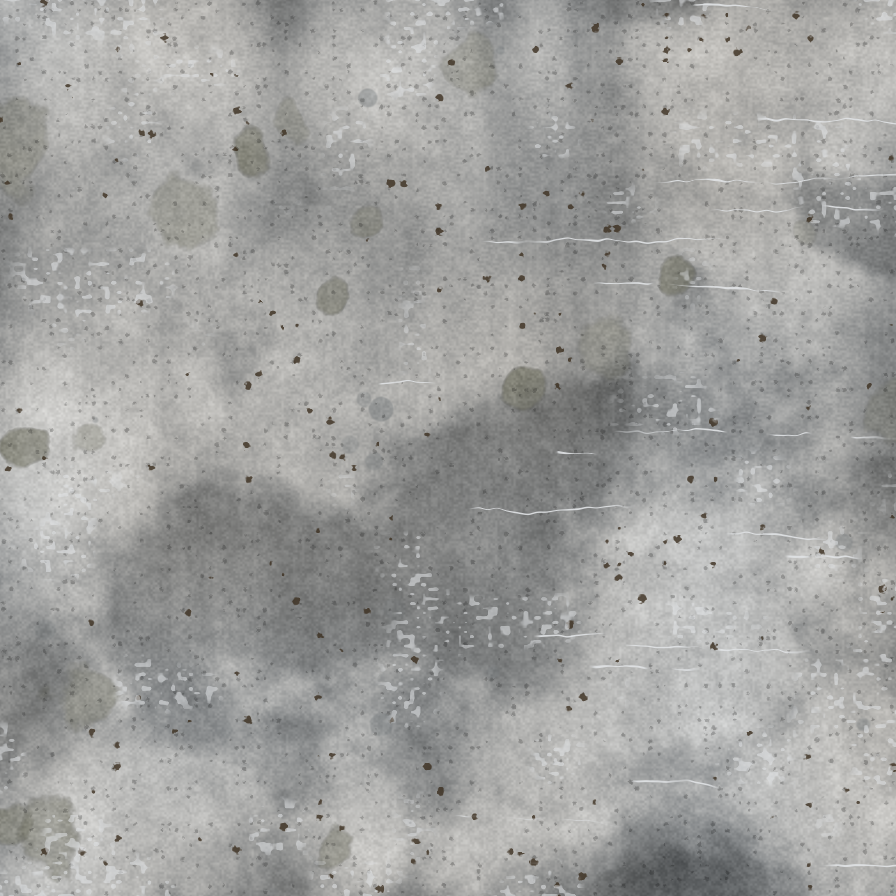
Write a WebGL 1 fragment shader that draws this texture.

```glsl
precision highp float;
// Weathered grey metal sheet: cloudy mottling, vertical drips and soft shadows
// set the tone; olive stains, round spots, rust specks and pale scratches are
// scattered over it by hashed loops and grids.
uniform vec2 u_resolution;

#define BASE_TONE 0.722
#define CLOUD_DEPTH 0.30
#define DRIP_DEPTH 0.15
#define SHADOW_DEPTH 0.19
#define GRAIN_DEPTH 0.15
#define STAIN_COUNT 18
#define SPOT_COUNT 20
#define SCRATCH_COUNT 18
#define OLIVE vec3(0.45, 0.45, 0.39)
#define SLATE vec3(0.46, 0.48, 0.49)
#define RUST vec3(0.23, 0.18, 0.12)
#define CHALK vec3(0.88, 0.89, 0.90)

float hash(vec2 p) {
  return fract(sin(dot(p, vec2(127.1, 311.7))) * 43758.5453);
}

vec2 hash2(vec2 p) {
  return vec2(hash(p), hash(p + 37.7));
}

float noise(vec2 p) {
  vec2 i = floor(p), f = fract(p);
  f = f * f * (3.0 - 2.0 * f);
  return mix(mix(hash(i), hash(i + vec2(1, 0)), f.x),
             mix(hash(i + vec2(0, 1)), hash(i + vec2(1, 1)), f.x), f.y);
}

float fbm(vec2 p) {
  float sum = 0.0, amp = 0.5;
  for (int i = 0; i < 5; i++) {
    sum += amp * noise(p);
    p = mat2(1.6, 1.2, -1.2, 1.6) * p + 5.3;
    amp *= 0.5;
  }
  return sum / 0.97;
}

// Ragged dots, at most one in each grid cell
float specks(vec2 uv, float cells, float chance, float px) {
  vec2 p = uv * cells, id = floor(p);
  vec2 offset = fract(p) - 0.35 - 0.3 * hash2(id + 3.1);
  float radius = mix(0.1, 0.32, hash(id + 8.6));
  float d = length(offset) + 0.3 * (noise(p * 5.0) - 0.5);
  float soft = px * cells;
  return step(hash(id + 1.7), chance) * (1.0 - smoothstep(radius - soft, radius + soft, d));
}

// Blotch with a wandering outline: x is the fill, y the drying rim
vec2 stain(vec2 uv, float id, float warp) {
  vec2 center = hash2(vec2(id, 4.3));
  float radius = mix(0.014, 0.046, pow(hash(vec2(id, 9.1)), 1.5));
  vec2 q = (uv - center) * vec2(1.0, mix(0.55, 1.1, hash(vec2(id, 2.2))));
  float d = length(q) / radius + 1.5 * (warp - 0.5);
  float fill = 1.0 - smoothstep(0.75, 1.05, d);
  float rim = smoothstep(0.7, 0.92, d) * (1.0 - smoothstep(0.92, 1.05, d));
  return vec2(fill, rim) * mix(0.35, 0.85, hash(vec2(id, 6.4)));
}

// Thin, broken, nearly level line, mostly on the right half
float scratch(vec2 uv, float id, float px) {
  vec2 start = vec2(mix(0.38, 0.88, hash(vec2(id, 1.3))), hash(vec2(id, 7.9)));
  float span = mix(0.04, 0.36, pow(hash(vec2(id, 5.5)), 1.4));
  float t = (uv.x - start.x) / span;
  float sag = (hash(vec2(id, 3.8)) - 0.6) * 0.12 * span;
  float wobble = 0.008 * (noise(vec2(uv.x * 22.0, id)) - 0.5)
               + 0.003 * (noise(vec2(uv.x * 90.0, id + 0.5)) - 0.5);
  float d = abs(uv.y - start.y - sag * t * t - wobble);
  float width = 0.0015 * noise(vec2(uv.x * 45.0, id + 20.0));
  float ends = smoothstep(0.0, 0.08, t) * (1.0 - smoothstep(0.8, 1.0, t));
  float breaks = smoothstep(0.22, 0.45, noise(vec2(uv.x * 34.0, id + 40.0)));
  return ends * breaks * clamp((width - d) / px + 0.5, 0.0, 1.0);
}

void main() {
  vec2 uv = gl_FragCoord.xy / u_resolution;
  float px = 1.0 / min(u_resolution.x, u_resolution.y);
  float broad = fbm(uv * 4.0 + 11.0);
  float rough = fbm(uv * 22.0 + 3.0);

  // Drips hang from the top; shadows gather below and along the border
  float dripNoise = noise(vec2(uv.x * 17.0 + 1.2 * broad, uv.y * 1.8 + 6.0));
  float drips = smoothstep(0.5, 0.95, dripNoise + 0.3 * (rough - 0.5));
  drips *= mix(0.4, 1.0, smoothstep(0.55, 1.0, uv.y));
  float streaks = noise(vec2(uv.x * 70.0, uv.y * 3.0)) - 0.5;
  float shade = fbm(uv * vec2(4.0, 4.6) + vec2(2.7, 8.4) + 0.5 * broad);
  float shadow = smoothstep(0.5, 0.66, shade + 0.26 * (0.32 - uv.y));
  vec2 inset = min(uv, 1.0 - uv);
  float border = 1.0 - smoothstep(0.0, 0.11, min(inset.x, inset.y) + 0.16 * (broad - 0.35));

  // Tone, with fine grain at three sizes
  float grain = 0.5 * noise(uv * 390.0) + 0.3 * noise(uv * 190.0 + 9.0)
              + 0.2 * noise(uv * 85.0 + 4.0) - 0.5;
  float tone = BASE_TONE + CLOUD_DEPTH * (broad - 0.5) + 0.16 * (rough - 0.5)
             + 0.03 * streaks + GRAIN_DEPTH * grain
             - DRIP_DEPTH * drips - SHADOW_DEPTH * shadow - 0.12 * border;
  float warmth = smoothstep(0.5, 0.75, tone) + 1.5 * (noise(uv * 5.0 + 31.0) - 0.5);
  vec3 color = tone + vec3(0.009, 0.001, -0.009) * warmth + vec3(-0.006, 0.001, 0.002);

  // Olive stains and round slate spots
  float warp = fbm(uv * 26.0 + 17.0);
  for (int i = 0; i < STAIN_COUNT; i++) {
    vec2 s = stain(uv, float(i), warp);
    color = mix(color, OLIVE + 0.18 * grain, s.x * mix(0.35, 1.0, rough));
    color *= 1.0 - 0.1 * s.y;
  }
  for (int i = 0; i < SPOT_COUNT; i++) {
    vec2 seed = vec2(float(i), 53.0);
    float radius = mix(0.004, 0.013, hash(seed + 0.6));
    float d = length(uv - hash2(seed)) + 0.007 * (warp - 0.5);
    float spot = 1.0 - smoothstep(radius - 0.0015, radius + 0.0015, d);
    color = mix(color, SLATE + 0.1 * grain, 0.45 * spot * hash(seed + 2.4));
  }

  // Pits, rust flecks, flaked chalk and scratches
  color *= 1.0 - 0.22 * specks(uv, 130.0, 0.13, px);
  float clusters = smoothstep(0.45, 0.75, noise(uv * 8.0 + 23.0));
  color = mix(color, RUST, 0.8 * specks(uv + 0.37, 75.0, 0.012 + 0.07 * clusters, px));
  float flakes = smoothstep(0.66, 0.8, noise(uv * vec2(150.0, 190.0) + 60.0));
  flakes *= smoothstep(0.62, 0.78, noise(uv * 13.0 + 71.0) + 0.15 * border - 0.08 * uv.y);
  color = mix(color, CHALK, 0.55 * flakes);
  for (int i = 0; i < SCRATCH_COUNT; i++) {
    color = mix(color, CHALK, 0.9 * scratch(uv, float(i) + 0.5, px));
  }
  gl_FragColor = vec4(clamp(color, 0.0, 1.0), 1.0);
}
```
